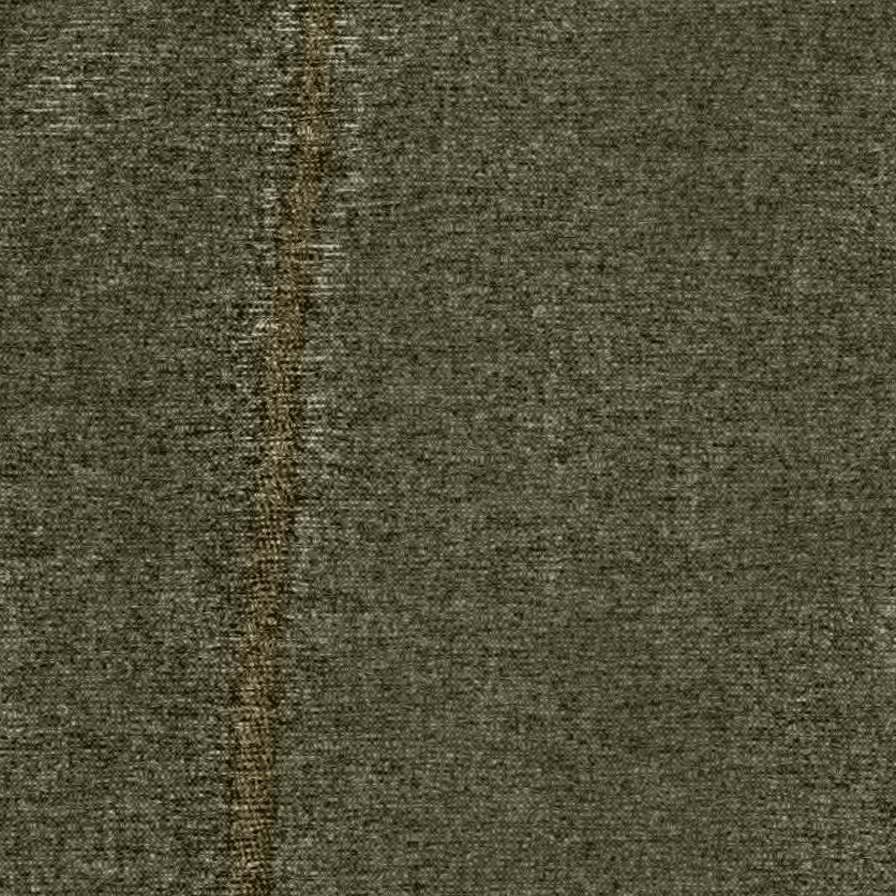
A Shadertoy shader for this texture:

```glsl
// Worn olive cloth with a leaning raised seam and frayed pale threads.
// Layered sines with cellular phase jitter weave the threads; stretched
// cellular noise adds grain, streaks and wear; crossed sines stitch the seam.

const float TAU = 6.28318;

vec2 hash2(vec2 p) {
    vec3 q = fract(vec3(p.xyx) * vec3(0.1031, 0.1030, 0.0973));
    q += dot(q, q.yzx + 33.33);
    return fract((q.xx + q.yz) * q.zy);
}

// Soft cellular noise: random cell levels blended by distance, about -0.5 to 0.5
float cells(vec2 p) {
    vec2 base = floor(p);
    float sum = 0.0, total = 0.0;
    for (int j = -1; j <= 1; j++)
    for (int i = -1; i <= 1; i++) {
        vec2 id = base + vec2(i, j);
        vec2 d = id + 0.2 + 0.6 * hash2(id + 41.0) - p;
        float w = exp(-7.0 * dot(d, d));
        sum += w * hash2(id + 127.0).x;
        total += w;
    }
    return sum / total - 0.5;
}

// Soft band of half width w around zero
float band(float x, float w) {
    return exp(-x * x / (w * w));
}

void mainImage(out vec4 fragColor, in vec2 fragCoord) {
    vec2 p = fragCoord / iResolution.xy;

    // Signed distance from the curved seam line
    float seamX = 0.274 + 0.052 * p.y + 0.036 * p.y * p.y
                + 0.003 * sin(p.y * 17.0) + 0.004 * cells(p * 45.0);
    float s = p.x - seamX;
    float halfWidth = mix(0.023, 0.015, p.y);
    float seam = 1.0 - smoothstep(halfWidth * 0.6, halfWidth * 1.3, abs(s));
    float left = 1.0 - smoothstep(-0.03, 0.05, s);

    // Threads wander slightly
    vec2 q = p + 0.0015 * vec2(sin(p.y * 23.0 + 3.0 * sin(p.x * 7.0)),
                               sin(p.x * 19.0 + 2.0 * sin(p.y * 9.0)));

    // Plain weave: ribs and thread crossings, their phase jittered cell by cell
    vec2 jitter = vec2(cells(q * vec2(60.0, 85.0) + 31.0),
                       cells(q * vec2(42.0, 90.0) + 77.0));
    vec2 thread = sin(TAU * (q * vec2(146.0, 144.0) + vec2(1.7, 1.0) * jitter));
    float crossing = thread.x * thread.y;

    // Grain and long streaks in both directions
    float grain = cells(q * vec2(175.0, 215.0) + 9.0);
    float fine = cells(q * vec2(250.0, 245.0) + 70.0);
    float rowStreak = cells(q * vec2(22.0, 170.0) + 300.0);
    float columnStreak = cells(q * vec2(160.0, 12.0) + 500.0);
    float wear = cells(p * 6.0 + 20.0) + 0.6 * cells(p * 19.0 + 60.0);

    float weave = 0.14 * grain + 0.16 * fine + 0.047 * thread.y + 0.014 * thread.x
                + 0.078 * crossing + 0.075 * rowStreak + 0.045 * columnStreak;
    weave *= 0.92 + 0.14 * left + 0.35 * band(s, 0.08) + 0.25 * wear;
    float tone = 0.322 + weave + 0.9 * weave * abs(weave) + 0.02 * wear;
    tone -= 0.010 * left;

    // Frayed pale dashes beside the seam and in the upper left corner
    float upper = smoothstep(0.3, 0.85, p.y);
    float fray = (band(s + 0.034, 0.018) + band(s - 0.038, 0.024)) * (0.3 + 0.6 * upper);
    fray += 0.9 * band(p.x - 0.08, 0.08) * band(p.y - 0.91, 0.075);
    fray += 0.5 * band(p.x - 0.42, 0.08) * band(p.y - 0.98, 0.04);
    fray += 0.6 * band(p.x - 1.0, 0.02) * band(p.y - 0.29, 0.07);
    float dash = smoothstep(-0.1, 0.9, sin(p.y * 112.0 * TAU))
               * smoothstep(-0.1, 0.35, cells(p * vec2(75.0, 112.0) + 800.0));
    tone += 0.38 * min(fray, 1.0) * dash;

    // Scattered pale specks and dark pinholes
    float speck = cells(q * vec2(150.0, 190.0) + 900.0);
    tone += 0.14 * smoothstep(0.36, 0.48, speck) * (0.6 + 0.4 * left + max(wear, 0.0));
    tone -= 0.05 * smoothstep(0.38, 0.48, -speck);

    // Raised seam: crossed diagonal stitches, lit left flank, shaded edges
    float stitch = sin((p.y * 84.0 + s * 60.0) * TAU + 2.0 * jitter.x)
                 * sin((p.y * 42.0 - s * 75.0) * TAU + 2.0 * jitter.y);
    float lower = 1.0 - smoothstep(0.5, 0.8, p.y);
    tone += seam * (0.004 + stitch * (0.06 + 0.06 * lower));
    float broken = 0.7 + cells(vec2(s * 60.0, p.y * 38.0) + 40.0);
    tone += 0.055 * broken * band(s + halfWidth * 0.4, 0.006);
    tone -= 0.12 * broken * band(s - halfWidth, 0.006);
    tone -= 0.08 * broken * band(s + halfWidth * 1.15, 0.005);

    // Olive dye, browner on the seam, with faint green and brown patches
    tone = clamp(tone, 0.09, 0.78);
    vec3 color = vec3(tone, tone - 0.018, tone - 0.106);
    color += seam * vec3(0.016, 0.002, -0.016);
    color += cells(p * 4.0 + 210.0) * vec3(0.005, -0.002, -0.004);
    fragColor = vec4(clamp(color, 0.0, 1.0), 1.0);
}
```
